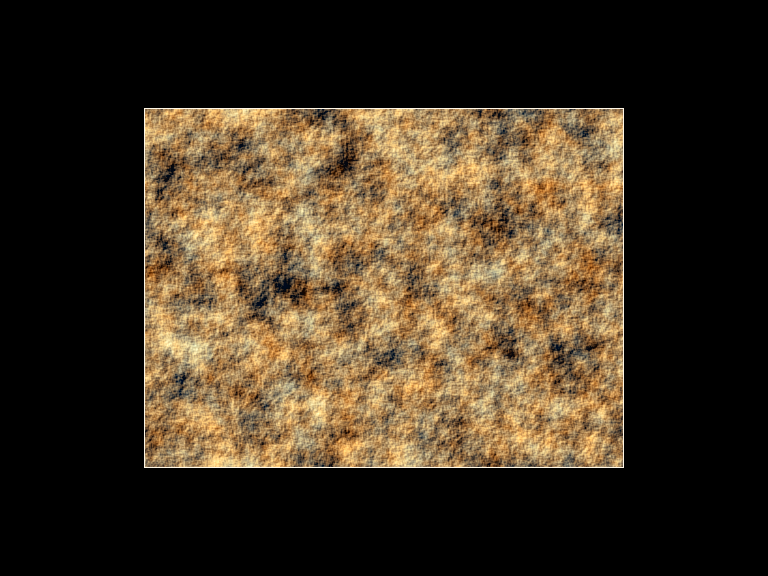
This texture is drawn by a Shadertoy shader. Its source:

```glsl
// Framed slab of rough golden granite, lit from the upper left, on black
#define SLAB_SIZE 0.625      // slab share of each canvas side
#define FRAME_WIDTH 0.0018   // in canvas heights
#define FRAME_COLOR vec3(1.0, 0.97, 0.9)
#define MEAN_TONE 0.47
#define MOTTLE 0.36          // contrast of the soft dark clumps
#define RELIEF 0.27          // contrast of the lit grain
#define TINT 0.13            // drift between rust and blue grey
#define LIGHT_STEP vec2(-0.0032, 0.0040)

// Mineral tones from shadow to highlight, evenly spaced in lightness
const vec3 STONE[6] = vec3[6](
    vec3(0.02, 0.03, 0.06), vec3(0.29, 0.21, 0.14), vec3(0.48, 0.36, 0.24),
    vec3(0.65, 0.50, 0.31), vec3(0.78, 0.64, 0.44), vec3(0.93, 0.78, 0.50));

float hash(vec2 p) {
    vec3 q = fract(p.xyx * 0.1031);
    q += dot(q, q.yzx + 33.33);
    return fract((q.x + q.y) * q.z);
}

// Slope at a lattice corner, wrapped to a whole number of cells
float corner(vec2 cell, vec2 offset, vec2 cells, float seed) {
    float angle = 6.2832 * hash(mod(cell, cells) + seed * 17.3);
    return dot(vec2(cos(angle), sin(angle)), offset);
}

float gradientNoise(vec2 p, vec2 cells, float seed) {
    vec2 i = floor(p), f = p - i;
    vec2 w = f * f * f * (f * (f * 6.0 - 15.0) + 10.0);
    vec2 e = vec2(1.0, 0.0);
    float low = mix(corner(i, f, cells, seed),
                    corner(i + e.xy, f - e.xy, cells, seed), w.x);
    float high = mix(corner(i + e.yx, f - e.yx, cells, seed),
                     corner(i + e.xx, f - e.xx, cells, seed), w.x);
    return mix(low, high, w.y);
}

// Octaves of wrapping noise; each one is shifted to hide the lattice
float layers(vec2 p, vec2 cells, int octaves, float gain, float seed) {
    float sum = 0.0, amplitude = 1.0;
    for (int k = 0; k < octaves; k++) {
        seed += 1.0;
        sum += amplitude * gradientNoise((p + seed * 0.137) * cells, cells, seed);
        amplitude *= gain;
        cells *= 2.0;
    }
    return sum;
}

float grainHeight(vec2 p) {
    return layers(p, vec2(32.0, 24.0), 4, 0.9, 11.0);
}

vec3 stoneRamp(float tone) {
    float x = clamp(tone / 0.152, 0.0, 5.0);
    int k = min(int(x), 4);
    vec3 color = mix(STONE[k], STONE[k + 1], x - float(k));
    return color + max(tone - 0.76, 0.0) * vec3(0.5, 0.6, 0.6);
}

vec3 granite(vec2 p) {
    float clumps = layers(p, vec2(8.0, 6.0), 4, 0.88, 2.0);
    float slope = grainHeight(p) - grainHeight(p + LIGHT_STEP);
    float tone = MEAN_TONE + MOTTLE * clumps + RELIEF * slope;
    float warmth = layers(p, vec2(12.0, 9.0), 4, 0.8, 23.0);
    return clamp(stoneRamp(tone) + TINT * warmth * vec3(0.8, -0.1, -0.8), 0.0, 1.0);
}

void mainImage(out vec4 fragColor, in vec2 fragCoord) {
    vec2 uv = fragCoord / iResolution.xy;
    float pixel = 1.0 / iResolution.y;

    // Signed distance to the slab edge, in canvas heights
    vec2 aspect = vec2(iResolution.x / iResolution.y, 1.0);
    vec2 edge = (abs(uv - 0.5) - 0.5 * SLAB_SIZE) * aspect;
    float dist = max(edge.x, edge.y);
    float slab = clamp(0.5 - dist / pixel, 0.0, 1.0);
    float inner = clamp(0.5 - (dist + FRAME_WIDTH) / pixel, 0.0, 1.0);

    // Stone, thin frame, black surround
    vec3 color = granite((uv - 0.5) / SLAB_SIZE + 0.5);
    color = mix(FRAME_COLOR, color, inner) * slab;
    fragColor = vec4(color, 1.0);
}
```
